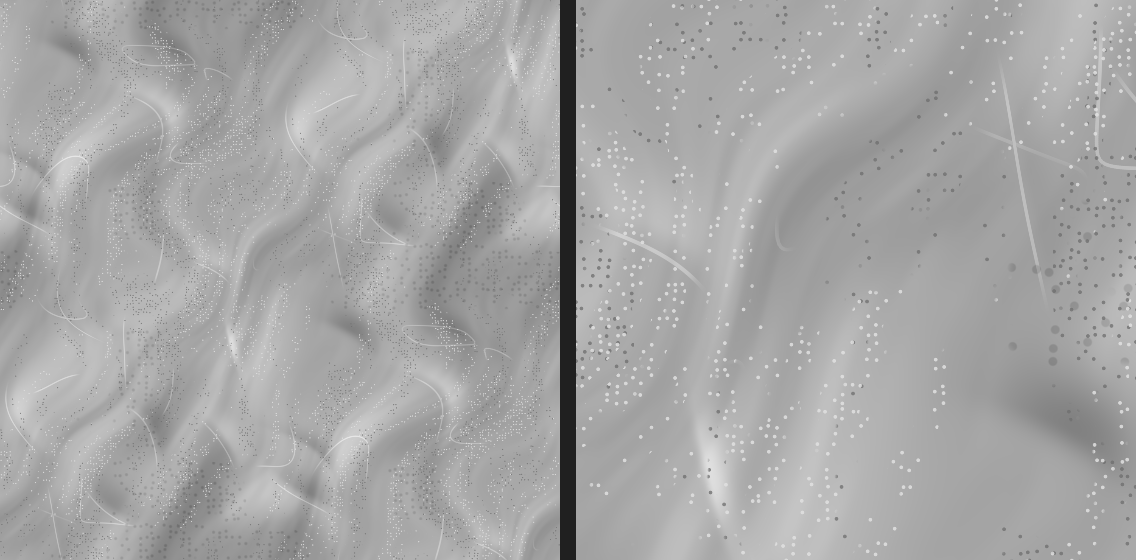
Left: the whole. Right: its middle third, enlarged.
Give the GLSL for this texture, as a Shadertoy shader.

```glsl
// Grey, brushed, cloudy surface with soft curved folds, hairline veins and fine grain.
// Warped streak noise forms the clouds; scattered bent strokes form the folds.
// Every layer repeats on a half-drop lattice with steps (0.5, 0.5) and (1, 0).

const float MID_GREY = 0.655;
const float LIGHT_GRAIN = 0.88;
const float DARK_GRAIN = 0.43;
const float LINE_WIDTH = 0.0011;

float hash(vec2 id, float seed) {
    return fract(sin(dot(id, vec2(127.1, 311.7)) + seed * 74.7) * 43758.55);
}

// Folds a grid cell back into the half-drop lattice.
vec2 wrapCell(vec2 id, vec2 freq, float shear) {
    float row = floor((id.y + 0.5) / (0.5 * freq.y));
    id -= row * 0.5 * freq * vec2(1.0 - shear, 1.0);
    return vec2(floor(mod(id.x + 0.5, freq.x)), id.y);
}

// Smooth value noise; shear tilts the grid so unequal frequencies give slanted streaks.
float noise(vec2 p, vec2 freq, float shear, float seed) {
    vec2 g = vec2(p.x - shear * p.y, p.y) * freq;
    vec2 id = floor(g);
    vec2 t = g - id;
    t = t * t * t * (t * (t * 6.0 - 15.0) + 10.0);
    float a = hash(wrapCell(id, freq, shear), seed);
    float b = hash(wrapCell(id + vec2(1, 0), freq, shear), seed);
    float c = hash(wrapCell(id + vec2(0, 1), freq, shear), seed);
    float d = hash(wrapCell(id + vec2(1, 1), freq, shear), seed);
    return mix(mix(a, b, t.x), mix(c, d, t.x), t.y);
}

vec2 warp(vec2 p, float amount) {
    vec2 shift = vec2(noise(p, vec2(6), 0.0, 1.0), noise(p, vec2(6), 0.0, 2.0));
    return p + amount * (shift - 0.5);
}

// Bent strokes with one crisp side: x is the signed tone, y the bright rim line.
vec2 folds(vec2 p, float freq, float seed, float px) {
    vec2 result = vec2(0.0);
    vec2 base = floor(p * freq);
    for (int j = -1; j <= 1; j++)
    for (int i = -1; i <= 1; i++) {
        vec2 cell = base + vec2(i, j);
        vec2 id = wrapCell(cell, vec2(freq), 0.0);
        vec2 jitter = vec2(hash(id, seed), hash(id, seed + 1.0));
        vec2 q = p - (cell + 0.2 + 0.6 * jitter) / freq;
        float angle = mix(-1.1, 0.4, hash(id, seed + 2.0));
        float ca = cos(angle), sa = sin(angle);
        q = vec2(ca * q.x - sa * q.y, sa * q.x + ca * q.y);
        float bend = mix(-8.0, 8.0, hash(id, seed + 3.0));
        float stretch = sqrt(1.0 + 4.0 * bend * bend * q.y * q.y);
        q.x = (q.x + bend * q.y * q.y) / stretch;
        float halfLength = mix(0.04, 0.075, hash(id, seed + 4.0));
        float width = mix(0.012, 0.034, hash(id, seed + 5.0));
        float side = q.x > 0.0 ? width : 0.4 * width;
        float along = exp(-q.y * q.y / (halfLength * halfLength));
        float strength = mix(-0.15, 0.19, hash(id, seed + 6.0));
        result.x += strength * along * exp(-q.x * q.x / (side * side));
        float rim = 1.0 - smoothstep(LINE_WIDTH - px, LINE_WIDTH + px, abs(q.x + 0.6 * width));
        float visible = step(0.45, hash(id, seed + 7.0));
        result.y = max(result.y, rim * visible * smoothstep(0.25, 0.7, along));
    }
    return result;
}

// One jittered round grain per cell, kept with the given probability.
float grains(vec2 p, float freq, float radius, float keep, float seed, float px) {
    vec2 cell = floor(p * freq);
    vec2 id = wrapCell(cell, vec2(freq), 0.0);
    vec2 centre = 0.28 + 0.44 * vec2(hash(id, seed), hash(id, seed + 1.0));
    float dist = length(p - (cell + centre) / freq);
    float kept = smoothstep(0.0, 0.06, keep - hash(id, seed + 2.0));
    return kept * (1.0 - smoothstep(radius - px, radius + px, dist));
}

// Thin contour of a noise field, as a line of constant width.
float vein(float field, float px) {
    float slope = length(vec2(dFdx(field), dFdy(field)));
    float dist = abs(field - 0.5) / max(slope, 0.0001) * px * 2.0;
    return 1.0 - smoothstep(LINE_WIDTH - px, LINE_WIDTH + px, dist);
}

void mainImage(out vec4 fragColor, in vec2 fragCoord) {
    vec2 p = fragCoord / iResolution.y;
    float px = 0.5 / iResolution.y;
    vec2 flow = warp(p, 0.13);

    // Clouds and brushed streaks
    float tone = MID_GREY;
    tone += 0.17 * (noise(flow, vec2(6), 0.0, 3.0) - 0.5);
    tone += 0.17 * (noise(flow, vec2(12, 6), 0.5, 4.0) - 0.5);
    tone += 0.09 * (noise(flow, vec2(28, 8), 0.5, 5.0) - 0.5);
    tone += 0.035 * (noise(flow, vec2(80, 20), 0.5, 6.0) - 0.5);

    // Folds and veins
    vec2 fold = folds(warp(p, 0.04), 6.0, 10.0, px);
    tone += fold.x;
    float veinMask = smoothstep(0.52, 0.7, noise(p, vec2(10), 0.0, 20.0));
    float line = vein(noise(flow, vec2(8), 0.0, 21.0), px) * veinMask;
    tone += 0.11 * max(line, fold.y);

    // Patches of soft dark spots
    float spotArea = smoothstep(0.6, 0.85, noise(p, vec2(8), 0.0, 30.0));
    tone -= 0.08 * grains(p, 90.0, 0.0026, 0.6 * spotArea, 31.0, px * 2.0);

    // Fine grain gathered along the streaks
    float grainArea = smoothstep(0.2, 0.65, noise(flow, vec2(8), 0.0, 40.0));
    float lightRun = smoothstep(0.42, 0.9, noise(flow, vec2(80, 8), 0.5, 41.0));
    float darkRun = smoothstep(0.5, 0.95, noise(flow, vec2(60, 8), 0.0, 42.0));
    float lightGrain = grains(p, 200.0, 0.0011, 0.6 * grainArea * lightRun, 43.0, px);
    float darkGrain = grains(p, 200.0, 0.0011, 0.45 * darkRun, 47.0, px);
    tone = mix(tone, DARK_GRAIN, 0.75 * darkGrain);
    tone = mix(tone, LIGHT_GRAIN, 0.85 * lightGrain);

    fragColor = vec4(vec3(clamp(tone, 0.0, 1.0)), 1.0);
}
```
